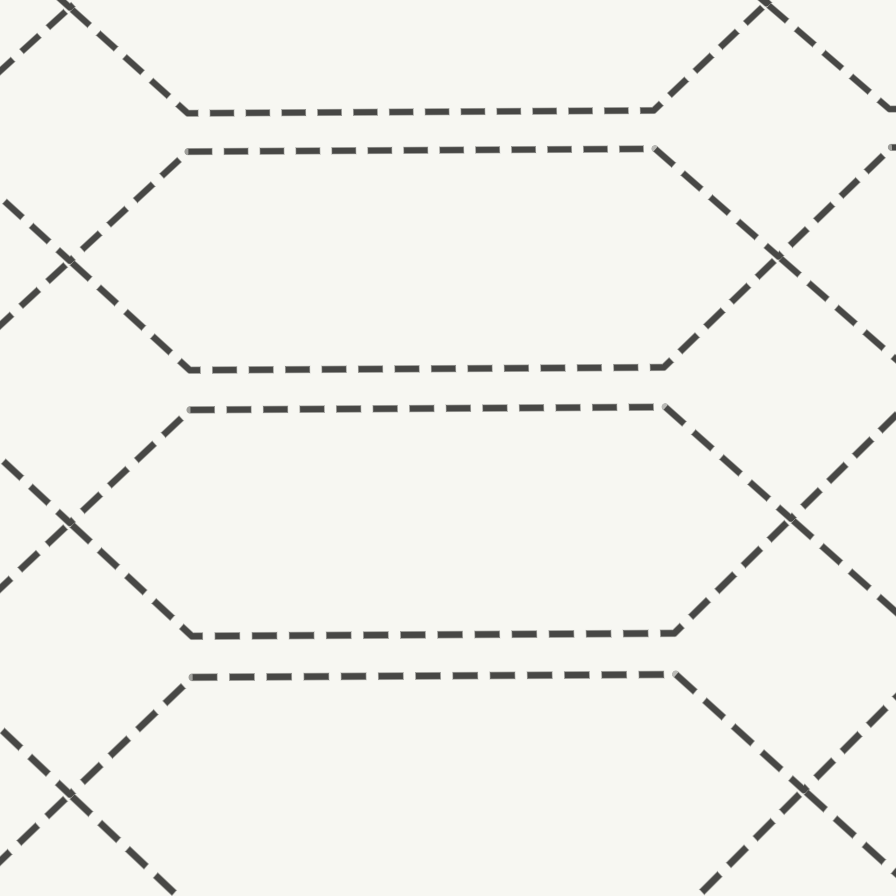
Give the GLSL for this pattern, as a Shadertoy shader.

```glsl
const vec3 PAPER = vec3(0.97, 0.97, 0.95);
const vec3 INK = vec3(0.28, 0.28, 0.27);

// Tile units: one repeat is 1 wide and TILE_HEIGHT high
const float TILE_HEIGHT = 0.363;
const vec2 CORNER = vec2(0.168, 0.154);
const float DASH_PERIOD = 0.0511;
const float DASH_FILL = 0.67;
const float HALF_STROKE = 0.0046;

// Slightly tilted sheet: canvas to repeat coordinates, y downwards
vec2 tiltedGrid(vec2 canvas) {
    float x = canvas.x - 0.078;
    float y = 1.0 - canvas.y + 0.006 * x;
    float depth = 1.0 + 0.0611 * y;
    return vec2(1.287 * x, 3.571 * (y - 0.1486)) / depth;
}

// Signed distance to a dashed segment, whose dashes begin at a given phase
float dashedSegment(vec2 p, vec2 a, vec2 b, float phase) {
    float len = distance(a, b);
    vec2 dir = (b - a) / len;
    float along = clamp(dot(p - a, dir), 0.0, len);
    float across = distance(p, a + dir * along) - HALF_STROKE;
    float cycle = fract(along / DASH_PERIOD + phase - 0.5 * DASH_FILL + 0.5) - 0.5;
    float dash = (abs(cycle) - 0.5 * DASH_FILL) * DASH_PERIOD;
    return max(across, dash);
}

// Upper half of a long hexagon, dashed continuously from left to right
float halfHexagon(vec2 p, float phase) {
    vec2 left = vec2(0.0);
    vec2 right = vec2(1.0, 0.0);
    vec2 shoulderA = CORNER;
    vec2 shoulderB = vec2(1.0 - CORNER.x, CORNER.y);
    float phaseA = phase + length(CORNER) / DASH_PERIOD;
    float phaseB = phaseA + distance(shoulderA, shoulderB) / DASH_PERIOD;
    float d = dashedSegment(p, left, shoulderA, phase);
    d = min(d, dashedSegment(p, shoulderA, shoulderB, phaseA));
    return min(d, dashedSegment(p, shoulderB, right, phaseB));
}

// Hexagons touch tip to tip, so neighbouring columns are included
float hexagonGrid(vec2 grid) {
    vec2 cell = vec2(fract(grid.x), (fract(grid.y) - 0.5) * TILE_HEIGHT);
    float d = 1.0;
    for (int column = -1; column <= 1; column++) {
        vec2 p = cell - vec2(float(column), 0.0);
        d = min(d, halfHexagon(vec2(p.x, -p.y), 0.54));
        d = min(d, halfHexagon(p, 0.92));
    }
    return d;
}

void mainImage(out vec4 fragColor, in vec2 fragCoord) {
    vec2 canvas = fragCoord / iResolution.y;
    float d = hexagonGrid(tiltedGrid(canvas));
    float softness = 1.3 / iResolution.y;
    float ink = 1.0 - smoothstep(-softness, softness, d);
    fragColor = vec4(mix(PAPER, INK, ink), 1.0);
}
```
